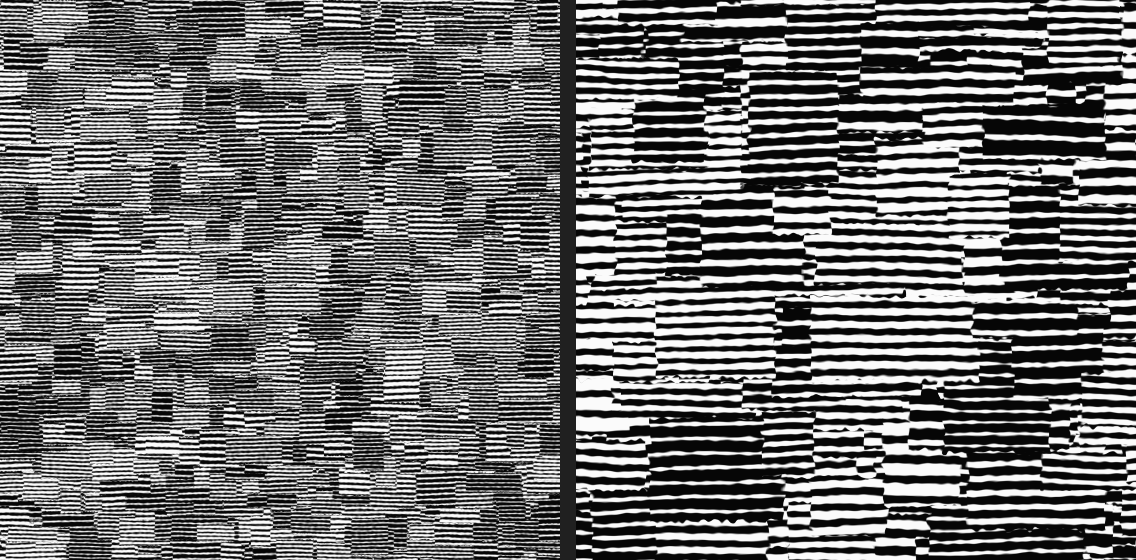
Left, the full canvas; right, a detail of the centre.
Give the GLSL for this pattern, as a Shadertoy shader.

```glsl
// Patchwork of overlapping rectangles, each hatched with hand-drawn horizontal lines.
// Layers of jittered cells are painted over one another; every patch has its own
// line spacing, ink weight and tilt, while gradient noise makes the strokes uneven.

const vec3 INK = vec3(0.025);
const vec3 PAPER = vec3(0.985);
const int LAYERS = 3;
const vec2 COARSE_CELL = vec2(0.074, 0.052);   // cell size of the lowest layer
const float LAYER_SHRINK = 0.86;               // cell scale from layer to layer
const vec2 HALF_SIZE = vec2(0.27, 0.92);       // patch half size range, in cells
const vec2 SPACING = vec2(0.0067, 0.0122);     // distance between lines
const vec2 INK_SHARE = vec2(0.34, 0.79);       // inked part of each line interval
const float MAX_TILT = 0.035;
const float WOBBLE = 0.0016;                   // slow bending of the lines
const float ROUGHNESS = 0.0013;                // fine unevenness of the stroke edges
const float RAGGED_ENDS = 0.0035;              // unevenness of the patch borders
const vec2 WOBBLE_FREQ = vec2(24.0, 65.0);
const vec2 ROUGH_FREQ = vec2(150.0, 230.0);

vec4 hash4(vec2 p) {
    vec4 q = fract(p.xyxy * vec4(0.1031, 0.1030, 0.0973, 0.1099));
    q += dot(q, q.wzxy + 33.33);
    return fract((q.xxyz + q.yzzw) * q.zywx);
}

float cornerSlope(vec2 corner, vec2 offset) {
    return dot(hash4(corner).xy * 2.0 - 1.0, offset);
}

// Gradient noise, roughly -0.7 to 0.7
float gradientNoise(vec2 p) {
    vec2 i = floor(p), f = p - i;
    vec2 u = f * f * f * (f * (f * 6.0 - 15.0) + 10.0);
    vec2 e = vec2(1.0, 0.0);
    float low = mix(cornerSlope(i, f), cornerSlope(i + e, f - e), u.x);
    float high = mix(cornerSlope(i + e.yx, f - e.yx), cornerSlope(i + e.xx, f - e.xx), u.x);
    return mix(low, high, u.y);
}

// Ink coverage of horizontal lines; traits = spacing, weight, tilt, phase (0 to 1)
float hatch(vec2 p, vec4 traits, float wobble, float rough, float blur) {
    float spacing = mix(SPACING.x, SPACING.y, traits.x * traits.x);
    float share = mix(INK_SHARE.x, INK_SHARE.y, traits.y);
    float tilt = (traits.z - 0.5) * 2.0 * MAX_TILT;
    float phase = (p.y + tilt * p.x + wobble) / spacing + traits.w;
    float fromLine = abs(fract(phase) - 0.5) * spacing;
    float halfWidth = 0.5 * share * spacing + rough;
    return 1.0 - smoothstep(halfWidth - blur, halfWidth + blur, fromLine);
}

// Signed distance to an axis-aligned box
float boxDistance(vec2 p, vec2 halfSize) {
    vec2 d = abs(p) - halfSize;
    return length(max(d, 0.0)) + min(max(d.x, d.y), 0.0);
}

void mainImage(out vec4 fragColor, in vec2 fragCoord) {
    vec2 p = fragCoord / iResolution.y;
    float blur = 1.0 / iResolution.y;

    // Hand tremor shared by all strokes
    float wobble = WOBBLE * gradientNoise(p * WOBBLE_FREQ);
    float grain = gradientNoise(p * ROUGH_FREQ + 71.0);
    float rough = ROUGHNESS * grain;
    float ragged = RAGGED_ENDS * gradientNoise(p * ROUGH_FREQ.yx + 19.0);

    // Plain hatching shows wherever no patch lies
    float ink = hatch(p, vec4(0.4, 0.5, 0.5, 0.0), wobble, rough, blur);

    // Paint the patches, layer by layer and cell by cell
    vec2 cell = COARSE_CELL;
    for (int layer = 0; layer < LAYERS; layer++) {
        vec2 home = floor(p / cell);
        for (int y = -1; y <= 1; y++)
        for (int x = -1; x <= 1; x++) {
            vec2 id = home + vec2(x, y);
            vec2 seed = id + 137.0 * float(layer + 1);
            vec4 place = hash4(seed);
            vec2 center = (id + place.xy) * cell;
            vec2 halfSize = mix(HALF_SIZE.xx, HALF_SIZE.yy, place.zw) * cell;
            float edge = boxDistance(p - center, halfSize) + ragged;
            float cover = 1.0 - smoothstep(-blur, blur, edge);
            if (cover > 0.0) {
                vec4 traits = hash4(seed + 411.7);
                ink = mix(ink, hatch(p - center, traits, wobble, rough, blur), cover);
            }
        }
        cell *= LAYER_SHRINK;
    }

    fragColor = vec4(mix(PAPER, INK, ink), 1.0);
}
```
